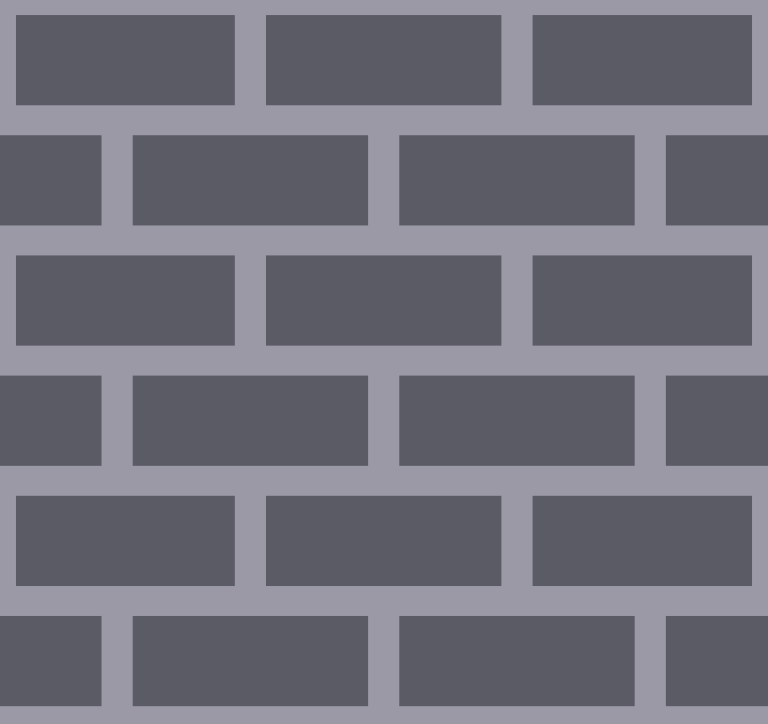
Reproduce this pattern procedurally as a Shadertoy shader.

```glsl
// Flat grey brick wall in running bond with wide pale mortar joints.
#define PITCH vec2(0.3471, 0.1660)       // brick spacing, fraction of canvas
#define BRICK_SIZE vec2(0.3065, 0.1246)  // brick face, fraction of canvas
#define FIRST_CENTER vec2(0.4996, 0.0831) // middle brick of the top course
#define SIDE_MARGIN 0.0208               // mortar border beside even courses
#define BRICK_COLOR vec3(0.358, 0.356, 0.400)
#define MORTAR_COLOR vec3(0.602, 0.600, 0.647)

// Coverage of a centred span, smoothed over one pixel
float span(float offset, float halfSize, float pixel) {
    return clamp((halfSize - abs(offset)) / pixel + 0.5, 0.0, 1.0);
}

float brickMask(vec2 uv, vec2 pixel) {
    // Courses are counted downward from the top
    vec2 cell = (uv - FIRST_CENTER) / PITCH;
    float course = floor(cell.y + 0.5);
    float odd = mod(course, 2.0);

    // Odd courses shift by half a brick
    cell.x += 0.5 * odd;
    vec2 local = (fract(cell + 0.5) - 0.5) * PITCH;
    float mask = span(local.x, 0.5 * BRICK_SIZE.x, pixel.x)
               * span(local.y, 0.5 * BRICK_SIZE.y, pixel.y);

    // Even courses stop short of the canvas sides
    float inside = span(uv.x - 0.5, 0.5 - SIDE_MARGIN, pixel.x);
    return mask * mix(inside, 1.0, odd);
}

void mainImage(out vec4 fragColor, in vec2 fragCoord) {
    vec2 pixel = 1.0 / iResolution.xy;
    vec2 uv = fragCoord * pixel;
    uv.y = 1.0 - uv.y;
    fragColor = vec4(mix(MORTAR_COLOR, BRICK_COLOR, brickMask(uv, pixel)), 1.0);
}
```
